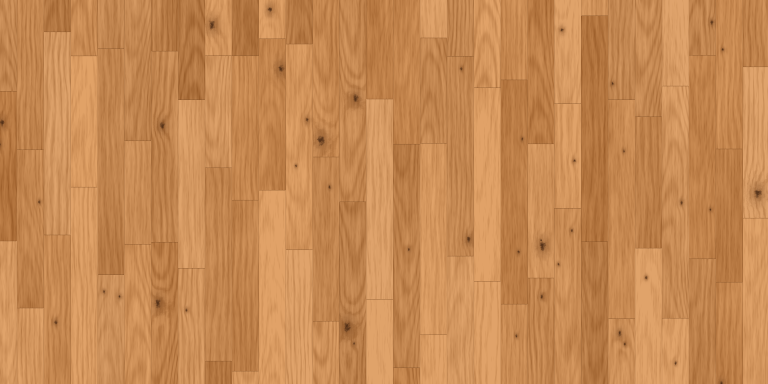
This texture is drawn by a WebGL 2 fragment shader. Its source:

```glsl
#version 300 es
precision highp float;
// Oak strip floor: narrow upright planks with staggered joints, grain and knots.
uniform vec2 u_resolution;
out vec4 fragColor;

float hash(vec2 p) {
  vec3 q = fract(p.xyx * 0.1031);
  q += dot(q, q.yzx + 33.33);
  return fract((q.x + q.y) * q.z);
}

// Layered, rotated sines, about -0.9 to 0.9.
float waves(vec2 p) {
  float sum = 0.0, amp = 0.5;
  for (int i = 0; i < 4; i++) {
    sum += amp * sin(p.x + 1.3 * sin(p.y));
    p = mat2(1.6, 1.2, -1.2, 1.6) * p + vec2(3.1, 1.7);
    amp *= 0.5;
  }
  return sum;
}

// Cellular noise: distance to the nearest scattered point.
float cellular(vec2 p) {
  vec2 cell = floor(p);
  float nearest = 2.0;
  for (int y = -1; y <= 1; y++)
    for (int x = -1; x <= 1; x++) {
      vec2 c = cell + vec2(x, y);
      vec2 point = c + vec2(hash(c), hash(c + 71.0));
      nearest = min(nearest, distance(p, point));
    }
  return nearest;
}

// Height of the k-th end joint in a column.
float jointHeight(float column, float k) {
  return 0.46 * (k + 0.5 * hash(vec2(column + 50.0, k + 9.0)));
}

void main() {
  vec2 p = gl_FragCoord.xy / u_resolution.y;
  float pixel = 1.0 / u_resolution.y;

  // Columns, then planks of uneven length along each column.
  const float plankWidth = 0.07;
  float across = (p.x - 0.044) / plankWidth;
  float column = floor(across);
  float x = across - column - 0.5;
  float y = p.y + 2.0 + hash(vec2(column + 80.0, 5.0));
  float k = floor(y / 0.46);
  if (y < jointHeight(column, k)) k -= 1.0;
  float start = jointHeight(column, k);
  float end = jointHeight(column, k + 1.0);
  vec2 id = vec2(column + 40.0, k + 20.0);
  float seed = hash(id);
  float figure = hash(id + 13.0);
  vec2 local = vec2(x * plankWidth, y - start);

  // Knots: dark cores with brown halos that push the rings aside.
  float core = 0.0, halo = 0.0, bulge = 0.0;
  for (int i = 0; i < 4; i++) {
    vec2 knotId = id + float(i) * 17.0 + 100.0;
    float present = step(hash(knotId), 0.22);
    float radius = 0.0026 + 0.008 * pow(hash(knotId + 3.0), 6.0);
    vec2 center = vec2((hash(knotId + 5.0) - 0.5) * 0.052,
                       mix(0.03, end - start - 0.03, hash(knotId + 7.0)));
    vec2 d = (local - center) * vec2(1.0, 0.7);
    d += 0.35 * radius * vec2(waves(local * 300.0), waves(local.yx * 260.0));
    float r = length(d);
    core = max(core, present * (1.0 - smoothstep(radius * 0.3 - pixel * 0.5, radius + pixel * 0.5, r)));
    halo = max(halo, present * exp(-r * r / (radius * radius * 5.0)));
    bulge += present * 200.0 * radius * exp(-r * r / (radius * radius * 16.0));
  }

  // Growth rings: cathedral arches on some planks, straight lines on others.
  vec2 flow = local * vec2(30.0, 9.0) + seed * vec2(57.0, 91.0);
  float bend = waves(flow);
  float arch = x + (figure - 0.5) * 0.5 + 0.15 * sin(local.y * 11.0 + seed * 40.0);
  float direction = seed > 0.5 ? 1.0 : -1.0;
  float arches = 6.0 * arch * arch + direction * local.y * 9.0 + 0.5 * bend;
  float straight = x * (4.0 + 2.0 * seed) + 0.7 * bend;
  float rings = mix(straight, arches, smoothstep(0.4, 0.5, figure)) + bulge;
  float ring = pow(0.5 + 0.5 * sin(6.283 * rings), 2.0);

  // Fine fibres and pores, stretched along the plank.
  vec2 fibrePoint = vec2(local.x + 0.003 * bend, local.y) + seed * 3.0;
  float fibre = cellular(fibrePoint * vec2(150.0, 9.0));
  float pore = 1.0 - smoothstep(0.05, 0.4, cellular(fibrePoint * vec2(260.0, 32.0) + 40.0));

  // Plank tone and grain on a brown to honey scale.
  float tone = 0.75 + 1.0 * (hash(id + 29.0) - 0.5);
  tone += 0.20 * waves(local * vec2(20.0, 5.0) + seed * 70.0);
  tone += 0.14 * sin(p.x * 3.3 - 1.7) * cos(p.y * 2.6 + 0.3);
  tone -= ring * mix(0.10, 0.42, hash(id + 37.0));
  tone += 0.42 * (fibre - 0.45) - 0.12 * pore;
  vec3 color = mix(vec3(0.65, 0.41, 0.205), vec3(0.84, 0.60, 0.38), clamp(tone, -0.5, 1.2));
  color *= 1.0 + (hash(id + 43.0) - 0.5) * vec3(0.01, -0.01, -0.05);
  color = mix(color, vec3(0.50, 0.30, 0.14), 0.55 * halo);
  color = mix(color, vec3(0.27, 0.15, 0.07), 0.8 * core);

  // Faint seams along the sides, slightly darker at the ends.
  float side = (0.5 - abs(x)) * plankWidth;
  float tip = min(y - start, end - y);
  float sideLine = 1.0 - smoothstep(0.0, 0.0006 + pixel * 0.6, side);
  float tipLine = 1.0 - smoothstep(0.0, 0.0008 + pixel * 0.6, tip);
  color = mix(color, vec3(0.50, 0.31, 0.15), max(0.2 * sideLine, 0.35 * tipLine));
  fragColor = vec4(color, 1.0);
}
```
